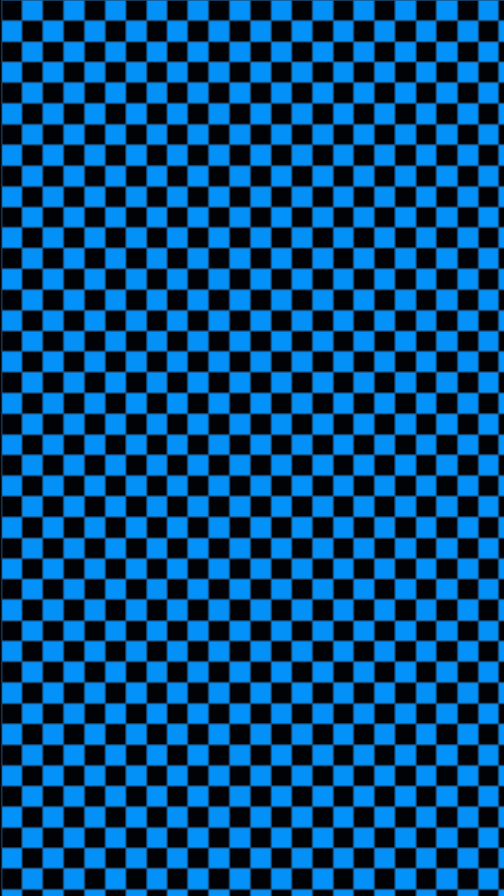
Reproduce this pattern procedurally as a Shadertoy shader.

```glsl
#define TILES vec2(24.32, 43.32)   // tiles across and down the canvas
#define LEFT_MARGIN 0.07           // dark strip at the left, in tiles
#define EDGE_SOFTNESS 0.065        // half width of an edge, in tiles
#define EDGE_WOBBLE 0.04           // displacement of each grid line, in tiles
#define TILE_VARIATION 0.015       // brightness change from tile to tile
#define FRINGE vec3(0.075, 0.015, 0.0)
#define BLACK vec3(0.0, 0.008, 0.018)
#define BLUE vec3(0.01, 0.57, 0.975)

float hash(vec2 p) {
    vec3 q = fract(vec3(p.xyx) * 0.1031);
    q += dot(q, q.yzx + 33.33);
    return fract((q.x + q.y) * q.z);
}

// Soft square wave: +1 in even tiles, -1 in odd tiles.
float stripes(float x, float softness, float seed) {
    float line = floor(x + 0.5);
    float offset = (hash(vec2(line, seed)) - 0.5) * EDGE_WOBBLE;
    float parity = 1.0 - 2.0 * mod(line, 2.0);
    return parity * clamp((x - line - offset) / softness, -1.0, 1.0);
}

void mainImage(out vec4 fragColor, in vec2 fragCoord) {
    // Tile coordinates, counted from the upper left corner
    vec2 uv = fragCoord / iResolution.xy;
    vec2 p = vec2(uv.x, 1.0 - uv.y) * TILES - vec2(LEFT_MARGIN, 0.0);
    vec2 pixel = TILES / iResolution.xy;
    vec2 softness = max(vec2(EDGE_SOFTNESS), 0.5 * pixel);

    // Checkerboard
    float checker = stripes(p.x, softness.x, 3.0) * stripes(p.y, softness.y, 17.0);
    float blueness = 0.5 - 0.5 * checker;

    // Dark left margin
    blueness *= smoothstep(-0.5 * pixel.x, 0.5 * pixel.x, p.x);

    // Tile colour with a dull fringe along the edges
    float shade = 1.0 + (hash(floor(p) + 7.0) - 0.5) * TILE_VARIATION;
    vec3 color = mix(BLACK, BLUE * shade, blueness);
    color += FRINGE * 4.0 * blueness * (1.0 - blueness);
    fragColor = vec4(color, 1.0);
}
```
